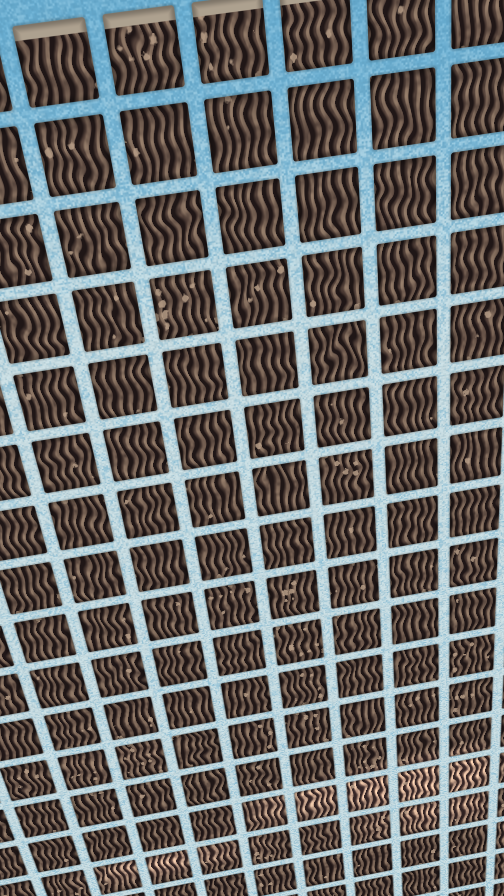
Give the GLSL for this texture, as a Shadertoy shader.

```glsl
// Blue painted grille seen in perspective over dusty, wavy radiator fins.

// Plane of the grille: one column step, one row step, origin (canvas widths, y down)
const vec3 COLUMN_STEP = vec3(0.1669, -0.0219, 0.006);
const vec3 ROW_STEP = vec3(0.0434, 0.1903, 0.0491);
const vec3 GRID_ORIGIN = vec3(0.8796, 0.1157, 1.0);

const vec2 BAR_HALF = vec2(0.098, 0.083);  // half bar widths, in cells
const float CORNER = 0.035;                // rounding of the openings
const float RIM_ROW = -1.0;                // row where the grille ends
const float RIM_WIDTH = 0.2;
const float LEDGE_ROW = -0.77;             // lower edge of the pale ledge
const float FINS_PER_CELL = 8.0;
const float WAVES_PER_CELL = 2.3;
const float WAVE_SIZE = 0.24;              // in fin pitches
const vec2 FLAKE_GRID = vec2(7.0, 6.0);    // flake sites per cell

const vec3 BLUE_DEEP = vec3(0.40, 0.67, 0.81);
const vec3 BLUE = vec3(0.58, 0.78, 0.87);
const vec3 BLUE_PALE = vec3(0.77, 0.85, 0.87);
const vec3 FIN_GAP = vec3(0.12, 0.085, 0.085);
const vec3 FIN_SIDE = vec3(0.32, 0.25, 0.22);
const vec3 FIN_EDGE = vec3(0.55, 0.46, 0.39);
const vec3 FLAKE = vec3(0.72, 0.62, 0.53);
const vec3 LEDGE = vec3(0.68, 0.63, 0.56);

float hash(vec2 p) {
    return fract(sin(dot(p, vec2(127.1, 311.7))) * 43758.5453);
}

float noise(vec2 p) {
    vec2 i = floor(p), f = fract(p);
    f = f * f * (3.0 - 2.0 * f);
    return mix(mix(hash(i), hash(i + vec2(1, 0)), f.x),
               mix(hash(i + vec2(0, 1)), hash(i + vec2(1, 1)), f.x), f.y);
}

// Signed distance to the rounded opening of the cell, negative inside
float openingDistance(vec2 g) {
    vec2 p = abs(fract(g) - 0.5) - (0.5 - BAR_HALF) + CORNER;
    return length(max(p, 0.0)) + min(max(p.x, p.y), 0.0) - CORNER;
}

vec3 finColor(vec2 g, vec2 pixel) {
    // Bent sheets: the wave drifts in phase from fin to fin
    float phase = 5.0 * noise(g * vec2(3.5, 1.2));
    float wave = sin(6.2832 * WAVES_PER_CELL * g.y + phase);
    float x = g.x * FINS_PER_CELL + WAVE_SIZE * wave
            + 0.7 * noise(g * vec2(4.0, 3.0) + 31.0);
    float s = fract(x);
    float soft = clamp(pixel.x * FINS_PER_CELL, 0.05, 0.4);

    // Dark gap, brown flank, lit edge
    float flank = smoothstep(0.22, 0.42 + soft, s) * (1.0 - smoothstep(1.0 - soft, 1.0, s));
    float middle = 0.76 + 0.05 * wave;
    float edge = 1.0 - smoothstep(0.07, 0.16 + soft, abs(s - middle));
    float dust = noise(g * vec2(24.0, 17.0));
    vec3 col = mix(FIN_GAP, FIN_SIDE, flank * (0.75 + 0.5 * dust));
    col = mix(col, FIN_EDGE, edge * (0.5 + 0.3 * wave + 0.45 * dust));

    // Sunlit bands far down the plane
    float band = smoothstep(0.45, 0.9, noise(vec2(g.x * 0.35, g.y * 0.9) + 8.0));
    col *= 1.0 + 0.8 * band * smoothstep(9.5, 12.5, g.y);

    // Torn flakes gathered in patches
    vec2 site = g * FLAKE_GRID;
    vec2 id = floor(site);
    vec2 center = 0.3 + 0.4 * vec2(hash(id + 3.0), hash(id + 9.0));
    float radius = 0.12 + 0.22 * hash(id + 17.0);
    float ragged = length(fract(site) - center) + 0.25 * (noise(site * 5.0) - 0.5);
    float patchy = smoothstep(0.5, 0.9, noise(g * 0.8 + 4.0));
    float present = step(1.0 - 0.03 - 0.22 * patchy, hash(id));
    return mix(col, FLAKE, 0.85 * present * (1.0 - smoothstep(radius - 0.1, radius + 0.1, ragged)));
}

vec3 paintColor(vec2 g, float depth, float d) {
    float speckle = noise(g * 42.0);
    float mottle = noise(g * 13.0 + 5.0);
    float fade = smoothstep(0.0, 0.75, depth);
    vec3 col = mix(BLUE_DEEP, BLUE, fade);
    float worn = smoothstep(0.25, 0.85, 0.55 * speckle + 0.3 * mottle + 0.3 * fade);
    col = mix(col, BLUE_PALE, worn * (0.25 + 0.75 * fade));
    // Rounded shoulder of the bar
    return col * (0.84 + 0.16 * smoothstep(0.0, 0.04, d)) * (0.95 + 0.1 * speckle);
}

void mainImage(out vec4 fragColor, in vec2 fragCoord) {
    vec2 q = vec2(fragCoord.x, iResolution.y - fragCoord.y) / iResolution.x;
    vec3 h = inverse(mat3(COLUMN_STEP, ROW_STEP, GRID_ORIGIN)) * vec3(q, 1.0);
    vec2 g = h.xy / h.z;
    vec2 pixel = fwidth(g);
    float blur = 0.6 * max(pixel.x, pixel.y);

    // Fins behind, shaded next to the bars
    float d = openingDistance(g);
    vec3 col = finColor(g, pixel);
    col = mix(col, LEDGE, 1.0 - smoothstep(-blur, blur, g.y - LEDGE_ROW));
    col *= 0.72 + 0.28 * smoothstep(0.0, 0.09, -d);

    // Grille, closed by a wide rim with a pale surface beyond it
    float bar = max(d, RIM_ROW - g.y);
    col = mix(col, paintColor(g, q.y, bar), smoothstep(-blur, blur, bar));
    float beyond = RIM_ROW - RIM_WIDTH - g.y;
    col = mix(col, LEDGE, smoothstep(-blur, blur, beyond));

    fragColor = vec4(clamp(col, 0.0, 1.0), 1.0);
}
```
